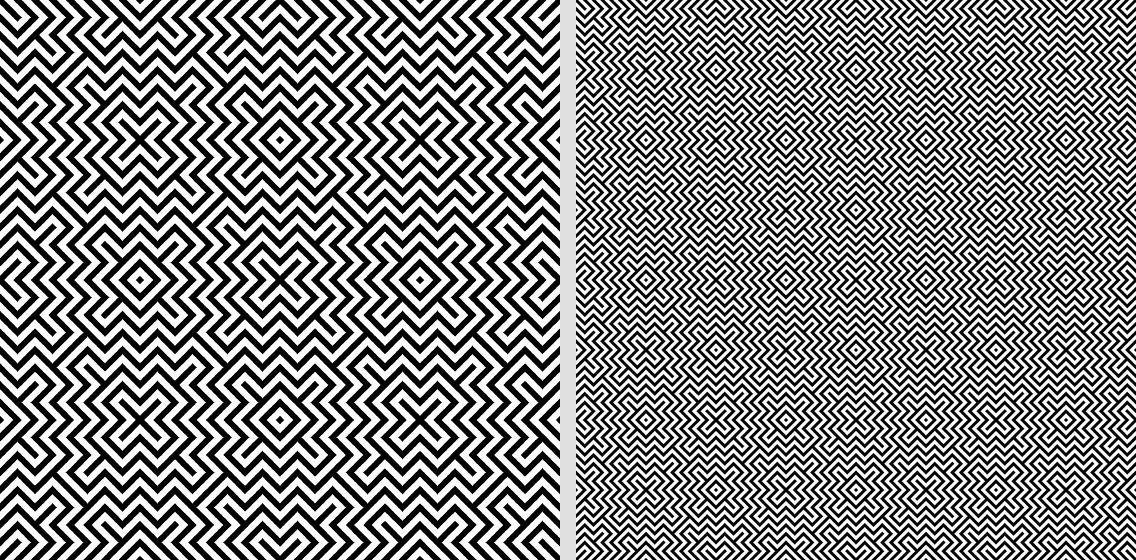
Left, the tile; right, the same tile 2 across and 2 down.
Reproduce this pattern procedurally as a WebGL 1 fragment shader.

```glsl
precision highp float;
// Black and white labyrinth of diagonal stripes: crosses and diamonds, mirrored in two by two repeats.

uniform vec2 u_resolution;

const float REPEATS = 2.0;        // repeats across and down
const float BLOCK = 8.0;          // cells between mirror lines
const float LINE_HALF = 0.24;     // half line width, as a share of the stripe period
const float NOISE_CELLS = 192.0;  // wrapping lattice of the edge roughness
const float ROUGHNESS = 0.025;
const vec3 INK = vec3(0.01);
const vec3 PAPER = vec3(0.99);

// Random unit gradient at a lattice point, wrapping after `period` points.
vec2 latticeGradient(vec2 point, float period) {
  vec2 q = mod(point, period);
  float angle = 6.28318 * fract(sin(dot(q, vec2(12.99, 78.23))) * 4375.85);
  return vec2(cos(angle), sin(angle));
}

// Tileable gradient noise, roughly -0.7 to 0.7.
float gradientNoise(vec2 p, float period) {
  vec2 i = floor(p);
  vec2 f = p - i;
  vec2 u = f * f * f * (f * (f * 6.0 - 15.0) + 10.0);
  vec2 e = vec2(1.0, 0.0);
  float a = dot(latticeGradient(i, period), f);
  float b = dot(latticeGradient(i + e.xy, period), f - e.xy);
  float c = dot(latticeGradient(i + e.yx, period), f - e.yx);
  float d = dot(latticeGradient(i + e.xx, period), f - e.xx);
  return mix(mix(a, b, u.x), mix(c, d, u.x), u.y);
}

// Reflects the plane at every multiple of `size`.
vec2 mirrorFold(vec2 p, float size) {
  return abs(mod(p + size, 2.0 * size) - size);
}

// Distance to the nearest stripe centre; nested cell rings alternate the diagonal.
float stripeDistance(vec2 p, float size) {
  vec2 m = mirrorFold(p, size);
  vec2 cell = min(floor(m), size - 1.0);
  vec2 depth = min(cell, size - 1.0 - cell);
  float turned = mod(min(depth.x, depth.y), 2.0);
  float v = m.x + m.y * (turned > 0.5 ? 1.0 : -1.0);
  return abs(fract(v + 0.5) - 0.5);
}

void main() {
  vec2 uv = gl_FragCoord.xy / u_resolution;
  float cells = REPEATS * 2.0 * BLOCK;
  float softness = 0.75 * cells / min(u_resolution.x, u_resolution.y);

  // Stripes with a slightly rough edge
  float d = stripeDistance(uv * cells, BLOCK);
  d += ROUGHNESS * gradientNoise(uv * NOISE_CELLS, NOISE_CELLS);

  float paper = smoothstep(LINE_HALF - softness, LINE_HALF + softness, d);
  gl_FragColor = vec4(mix(INK, PAPER, paper), 1.0);
}
```
